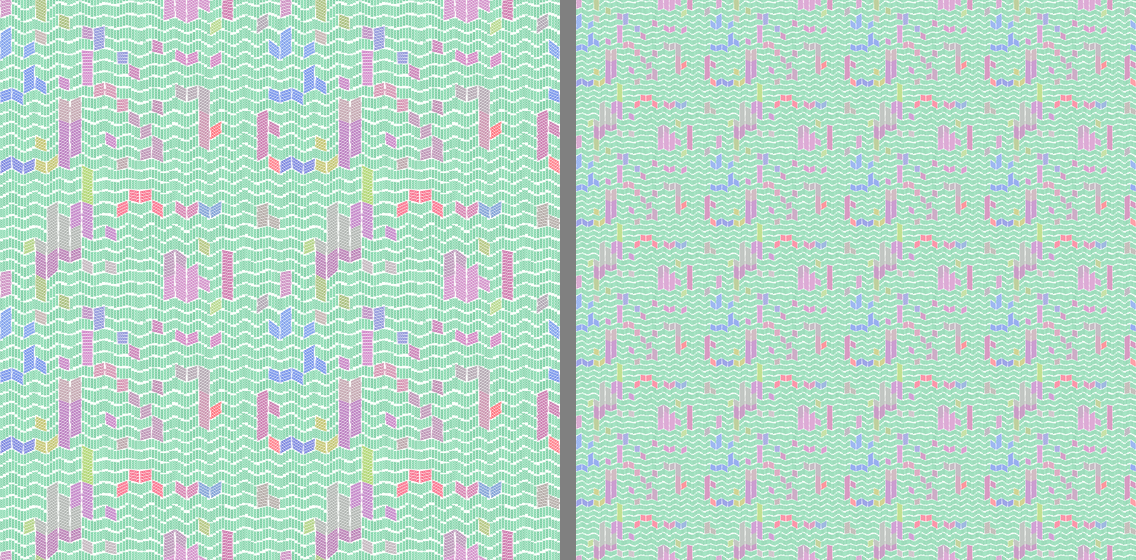
Left, the tile; right, the same tile 2 across and 2 down.
A WebGL 1 fragment shader for this pattern:

```glsl
precision highp float;
// Wavy rows of green beaded bars with patches of slanted coloured strokes, two tiles across and down.
uniform vec2 u_resolution;

const float TILE = 384.0;   // tile side in pattern units
const float CELL = 16.0;    // row height and patch cell width
const float CELLS = 24.0;   // cells per tile side
const float PITCH = 4.0;    // spacing of bars and strokes

float hash(vec2 p, float seed) {
  vec3 q = fract(vec3(p.xyx + seed * 7.31) * vec3(0.1031, 0.1030, 0.0973));
  q += dot(q, q.yzx + 33.33);
  return fract((q.x + q.y) * q.z);
}

// Value noise that wraps after the given period
float noise(vec2 p, vec2 period, float seed) {
  vec2 i = floor(p), f = fract(p);
  f = f * f * (3.0 - 2.0 * f);
  vec2 a = mod(i, period), b = mod(i + 1.0, period);
  return mix(mix(hash(a, seed), hash(vec2(b.x, a.y), seed), f.x),
             mix(hash(vec2(a.x, b.y), seed), hash(b, seed), f.x), f.y);
}

// Bends the rows: slow waves plus a zigzag of varying height
float bentHeight(vec2 p) {
  float zigzag = abs(fract(p.x / 32.0) * 2.0 - 1.0);
  float wave = 11.0 * noise(p / vec2(48.0, 96.0), vec2(8.0, 4.0), 1.0);
  return p.y + wave + zigzag * mix(3.0, 11.0, noise(p / 64.0, vec2(6.0), 2.0));
}

// Random identity of the nearest scattered site, on a wrapping 8 by 8 grid
vec2 clusterOf(vec2 cell) {
  vec2 q = (cell + 0.5) / 3.0, base = floor(q), nearest = vec2(0.0);
  float best = 9.0;
  for (int y = -1; y <= 1; y++) {
    for (int x = -1; x <= 1; x++) {
      vec2 site = base + vec2(float(x), float(y));
      vec2 id = mod(site, 8.0);
      vec2 d = site + vec2(hash(id, 3.0), hash(id, 4.0)) - q;
      if (dot(d, d) < best) { best = dot(d, d); nearest = id; }
    }
  }
  return nearest;
}

vec3 patchInk(vec2 id) {
  float pick = hash(id, 5.0);
  vec3 ink = vec3(0.69, 0.63, 0.68);
  if (pick > 0.40) ink = vec3(0.76, 0.47, 0.71);
  if (pick > 0.72) ink = vec3(0.70, 0.77, 0.45);
  if (pick > 0.86) ink = vec3(0.48, 0.53, 0.89);
  if (pick > 0.96) ink = vec3(0.96, 0.45, 0.50);
  vec3 shift = vec3(hash(id, 6.0), hash(id, 7.0), hash(id, 8.0)) - 0.5;
  return ink + 0.14 * shift;
}

// Winding bands of cells, kept only in some clusters, plus a few loose cells
bool inPatch(vec2 cell, vec2 cluster) {
  float band = abs(noise((cell + 0.5) / 3.0, vec2(8.0), 9.0) - 0.5);
  return (band < 0.11 && hash(cluster, 10.0) > 0.4) || hash(cell, 11.0) > 0.965;
}

float inside(float distanceIn, float blur) {
  return clamp(distanceIn / blur + 0.5, 0.0, 1.0);
}

// One beaded stroke over the paper: scalloped sides and pale bead centres
vec3 beaded(vec3 ink, float across, float along, float halfLength, float blur) {
  float bead = 0.5 + 0.5 * cos(along * 6.28318 / 3.2);
  float cover = inside(1.45 + 0.25 * bead - abs(across), blur)
              * inside(halfLength - abs(along), blur);
  float centre = bead * (1.0 - smoothstep(0.2, 1.1, abs(across)));
  vec3 paper = vec3(0.99, 1.0, 0.99);
  return mix(paper, mix(ink, paper, 0.6 * centre), cover);
}

vec3 pattern(vec2 p, float blur) {
  // Slanted strokes, stacked inside patch cells
  float v = bentHeight(p);
  vec2 cell = mod(floor(vec2(p.x, v) / CELL), CELLS);
  vec2 cluster = clusterOf(cell);
  if (inPatch(cell, cluster)) {
    float strokeRow = mod(floor(v / PITCH), TILE / PITCH);
    float trim = 1.4 * hash(vec2(cell.x, strokeRow), 12.0);
    float across = (fract(v / PITCH) - 0.5) * PITCH;
    float along = (fract(p.x / CELL) - 0.5) * CELL;
    return beaded(patchInk(cluster), across, along, 7.9 - trim, blur);
  }

  // Upright bars, each stepped to follow the bent rows
  float column = floor(p.x / PITCH);
  v = bentHeight(vec2((column + 0.5) * PITCH, p.y));
  vec2 bar = vec2(mod(column, TILE / PITCH), mod(floor(v / CELL), CELLS));
  float along = (fract(v / CELL) - 0.5) * CELL + 1.6 * (hash(bar, 13.0) - 0.5);
  float across = (fract(p.x / PITCH) - 0.5) * PITCH;
  float halfLength = 7.3 - 1.3 * hash(bar, 14.0);
  vec3 green = vec3(0.47, 0.82, 0.64) + 0.06 * (hash(bar, 15.0) - 0.5);
  return beaded(green, across, along, halfLength, blur);
}

void main() {
  float unitsPerPixel = 2.0 * TILE / u_resolution.x;
  vec3 color = vec3(0.0);
  // Four samples per pixel
  for (int i = 0; i < 4; i++) {
    vec2 offset = vec2(mod(float(i), 2.0), floor(float(i) / 2.0)) * 0.5 - 0.25;
    vec2 uv = (gl_FragCoord.xy + offset) / u_resolution;
    color += 0.25 * pattern(fract(uv * 2.0) * TILE, 0.6 * unitsPerPixel);
  }
  gl_FragColor = vec4(color, 1.0);
}
```
